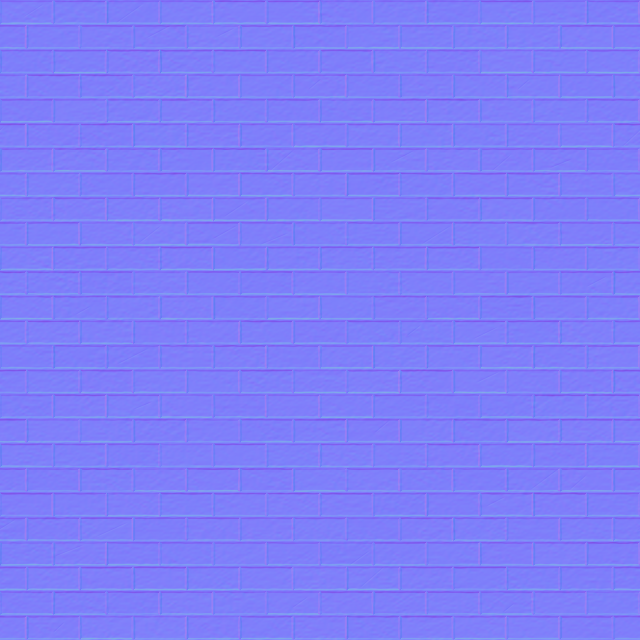
Write a three.js fragment shader that draws this texture map.

```glsl
varying vec2 vUv;

const vec2 BRICKS = vec2(12.0, 26.0);          // repeats across and up
const vec2 JOINT = vec2(0.0017, 0.0021);       // half width of the mortar
const float BEVEL = 0.0024;                    // reach of the edge slope
const vec2 EDGE_TILT = vec2(0.085, 0.125);     // colour shift at the edges
const float EDGE_WOBBLE = 0.0009;
const float BRICK_TILT = 0.010;
const vec2 GRAIN_COARSE = vec2(96.0, 150.0);
const vec2 GRAIN_FINE = vec2(190.0, 290.0);
const float GRAIN_STEP = 0.0014;
const float GRAIN_TILT = 0.060;
const float SCRATCH_SHARE = 0.13;
const float SCRATCH_WIDTH = 0.0012;
const float SCRATCH_TILT = 0.07;
const vec3 FLAT_COLOR = vec3(0.497, 0.497, 0.98);
const float BLUE_LOSS = 2.4;

float hash(vec2 p) {
  return fract(sin(dot(p, vec2(12.9898, 78.233))) * 43758.5453);
}

// Value noise over the unit square that wraps at whole cells
float noise(vec2 uv, vec2 cells) {
  vec2 p = uv * cells;
  vec2 i = floor(p);
  vec2 f = fract(p);
  f = f * f * (3.0 - 2.0 * f);
  vec2 a = mod(i, cells);
  vec2 b = mod(i + 1.0, cells);
  return mix(mix(hash(a), hash(vec2(b.x, a.y)), f.x),
             mix(hash(vec2(a.x, b.y)), hash(b), f.x), f.y);
}

float grainHeight(vec2 uv) {
  return 0.6 * noise(uv, GRAIN_COARSE) + 0.5 * noise(uv, GRAIN_FINE);
}

vec2 grainSlope(vec2 uv) {
  vec2 e = vec2(GRAIN_STEP, 0.0);
  return vec2(grainHeight(uv - e.xy) - grainHeight(uv + e.xy),
              grainHeight(uv + e.yx) - grainHeight(uv - e.yx));
}

// Bevel slope around a brick, with each side worn differently
vec2 edgeSlope(vec2 p, vec2 halfSize, vec2 id, float wobble) {
  vec2 q = abs(p) - halfSize;
  float d = length(max(q, 0.0)) + min(max(q.x, q.y), 0.0);
  vec2 inner = q.x > q.y ? vec2(1.0, 0.0) : vec2(0.0, 1.0);
  vec2 n = max(q.x, q.y) > 0.0 ? normalize(max(q, 0.0)) : inner;
  n *= sign(p);
  vec2 side = step(0.5, abs(n)) * sign(n);
  float wear = mix(0.6, 1.3, hash(id + 0.3 * side));
  float profile = 1.0 - smoothstep(0.0, BEVEL, abs(d + wobble));
  return vec2(n.x, -n.y) * EDGE_TILT * profile * wear;
}

// One slanted groove on a few of the bricks
vec2 scratchSlope(vec2 p, vec2 halfSize, vec2 id) {
  float angle = mix(0.35, 0.75, hash(id + 5.3));
  vec2 along = vec2(cos(angle), sin(angle));
  vec2 across = vec2(-along.y, along.x);
  vec2 center = (vec2(hash(id + 2.7), hash(id + 8.1)) - 0.5) * halfSize;
  float d = dot(p - center, across) / SCRATCH_WIDTH;
  float reach = halfSize.x * mix(0.3, 0.8, hash(id + 3.9));
  float fade = 1.0 - smoothstep(0.6 * reach, reach, abs(dot(p - center, along)));
  float inside = step(abs(p.x), halfSize.x) * step(abs(p.y), halfSize.y);
  float present = step(hash(id + 11.7), SCRATCH_SHARE);
  return vec2(across.x, -across.y) * d * exp(-d * d) * fade * inside * present * SCRATCH_TILT;
}

void main() {
  // Running bond: every other course moves by half a brick
  vec2 grid = vUv * BRICKS;
  grid.x += 0.5 * (1.0 - mod(floor(grid.y), 2.0));
  vec2 id = mod(floor(grid), BRICKS);
  vec2 p = (fract(grid) - 0.5) / BRICKS;
  vec2 halfSize = 0.5 / BRICKS - JOINT;

  float wobble = (noise(vUv, GRAIN_COARSE) - 0.5) * EDGE_WOBBLE;
  float roughness = mix(0.55, 1.35, noise(vUv, vec2(30.0, 42.0)));

  vec2 slope = edgeSlope(p, halfSize, id, wobble);
  slope += grainSlope(vUv) * GRAIN_TILT * roughness;
  slope += scratchSlope(p, halfSize, id);
  slope += (vec2(hash(id + 1.3), hash(id + 6.1)) - 0.5) * BRICK_TILT;

  // Encode the slope as a tangent-space colour
  vec3 color = FLAT_COLOR + vec3(slope, -BLUE_LOSS * dot(slope, slope));
  gl_FragColor = vec4(color, 1.0);
}
```
